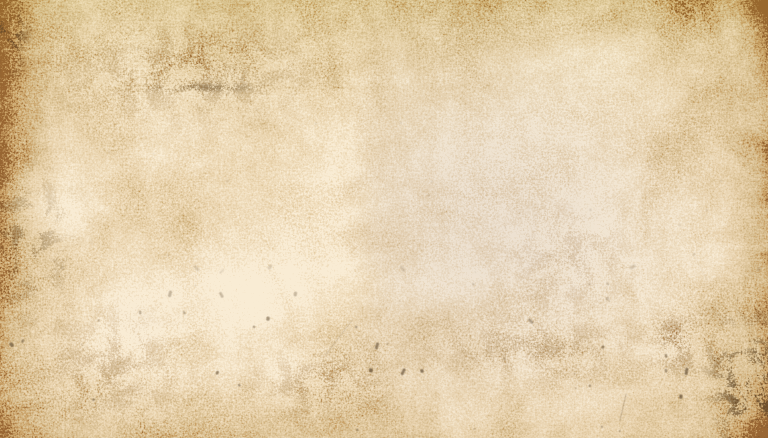
Reproduce this texture procedurally as a Shadertoy shader.

```glsl
const vec3 CREAM = vec3(0.945, 0.875, 0.755);
const vec3 PARCHMENT = vec3(0.91, 0.82, 0.67);
const vec3 TAN = vec3(0.85, 0.75, 0.57);
const vec3 OCHRE = vec3(0.79, 0.63, 0.40);
const vec3 BROWN = vec3(0.60, 0.40, 0.20);
const vec3 INK = vec3(0.34, 0.26, 0.16);

vec2 hash2(vec2 p) {
    vec3 q = fract(vec3(p.xyx) * vec3(0.1031, 0.1030, 0.0973));
    q += dot(q, q.yzx + 33.33);
    return fract((q.xx + q.yz) * q.zy);
}

// Distance to the nearest jittered cell point
float cells(vec2 p) {
    vec2 id = floor(p), f = fract(p);
    float nearest = 2.0;
    for (int y = -1; y <= 1; y++)
    for (int x = -1; x <= 1; x++) {
        vec2 o = vec2(x, y);
        nearest = min(nearest, length(o + hash2(id + o + 50.0) - f));
    }
    return nearest;
}

// Warped, rotated sine octaves
float clouds(vec2 p) {
    const mat2 turn = mat2(0.8, 0.6, -0.6, 0.8);
    float sum = 0.0, amp = 0.55;
    for (int i = 0; i < 6; i++) {
        p = turn * p * 1.75 + 1.7;
        p += 0.7 * sin(p.yx * 0.9 + float(i));
        sum += amp * sin(p.x) * cos(p.y);
        amp *= 0.65;
    }
    return sum;
}

float patchMask(vec2 p, vec2 centre, vec2 size) {
    vec2 d = (p - centre) / size;
    return exp(-dot(d, d));
}

// One randomly turned stroke in some of the cells; short strokes are specks
float marks(vec2 p, float scale, float density, float reach, float width) {
    vec2 q = p * scale, id = floor(q);
    vec2 r = hash2(id + scale), s = hash2(id + scale + 71.0);
    vec2 d = fract(q) - mix(vec2(0.35), vec2(0.65), s);
    float angle = 0.5 + 1.9 * fract(r.y * 7.3 + s.x);
    vec2 dir = vec2(cos(angle), sin(angle));
    float along = clamp(dot(d, dir), -reach * s.x, reach * s.x);
    float edge = 1.2 * scale / iResolution.y;
    float radius = width * (0.4 + s.y);
    float stroke = 1.0 - smoothstep(radius - edge, radius + edge, length(d - dir * along));
    return stroke * step(r.x, density) * (0.4 + 0.6 * s.y);
}

// Tone runs from cream at 0 to brown at 1
vec3 paper(float tone) {
    float t = tone * 4.0;
    vec3 c = mix(CREAM, PARCHMENT, clamp(t, -0.9, 1.0));
    c = mix(c, TAN, clamp(t - 1.0, 0.0, 1.0));
    c = mix(c, OCHRE, clamp(t - 2.0, 0.0, 1.0));
    return mix(c, BROWN, clamp(t - 3.0, 0.0, 1.0));
}

void mainImage(out vec4 fragColor, in vec2 fragCoord) {
    vec2 uv = fragCoord / iResolution.xy;
    vec2 p = fragCoord / iResolution.y;
    float broad = clouds(p * 2.6);
    float blotch = clouds(p * 6.5 + 8.0);
    float fine = clouds(p * 26.0 + 4.0);
    float grain = cells(p * 215.0) - cells(p * 160.0 + 9.0);
    float weave = cells(p * vec2(50.0, 210.0)) - cells(p * vec2(210.0, 50.0));
    float pores = 1.0 - smoothstep(0.05, 0.32, cells(p * 125.0 + 3.0));

    // Mottled sheet with burnt borders
    vec2 w = uv + 0.012 * vec2(blotch, broad);
    float roughness = 0.28 + 0.14 * smoothstep(-0.3, 0.6, blotch);
    float tone = 0.01 + 0.20 * broad + 0.20 * blotch + 0.10 * fine;
    tone += roughness * grain + 0.12 * weave + 0.12 * pores;
    float burn = 0.56 + 0.42 * patchMask(uv, vec2(0.0, 0.52), vec2(1.0, 0.36));
    tone += burn * exp(-max(w.x, 0.0) / 0.068);
    tone += 0.82 * exp(-max(1.0 - w.x, 0.0) / 0.050);
    float top = exp(-max(1.0 - w.y, 0.0) / 0.14);
    tone += 0.42 * top + 0.34 * exp(-max(w.y, 0.0) / 0.11);

    // Pale worn areas, the middle one with a crisp right side
    vec2 soft = uv + 0.02 * vec2(blotch, broad);
    float worn = patchMask(soft, vec2(0.41, 0.50), vec2(0.07, 0.18));
    worn *= 1.0 - smoothstep(0.445, 0.475, soft.x);
    worn += patchMask(soft, vec2(0.33, 0.36), vec2(0.06, 0.10));
    worn += 0.9 * patchMask(soft, vec2(0.20, 0.32), vec2(0.11, 0.12));
    worn += 1.6 * patchMask(soft, vec2(0.07, 0.53), vec2(0.06, 0.07));
    worn += 0.6 * patchMask(soft, vec2(0.74, 0.70), vec2(0.14, 0.14));
    worn += 0.7 * patchMask(soft, vec2(0.90, 0.40), vec2(0.05, 0.20));
    tone -= 0.25 * worn;

    // Rubbed stains broken up by the grain
    float stain = 0.6 * patchMask(uv, vec2(0.25, 0.83), vec2(0.13, 0.09));
    stain += 0.6 * patchMask(uv, vec2(0.41, 0.13), vec2(0.07, 0.07));
    stain += 0.6 * patchMask(uv, vec2(0.15, 0.17), vec2(0.08, 0.11));
    stain += 0.9 * patchMask(uv, vec2(0.88, 0.22), vec2(0.03, 0.06));
    stain += 0.4 * patchMask(uv, vec2(0.74, 0.40), vec2(0.07, 0.12));
    stain += 0.5 * patchMask(uv, vec2(0.70, 0.20), vec2(0.12, 0.06));
    float streak = patchMask(uv, vec2(0.27, 0.80), vec2(0.06, 0.010));
    float corner = patchMask(uv, vec2(0.98, 0.11), vec2(0.045, 0.13));
    corner += patchMask(uv, vec2(0.01, 0.92), vec2(0.02, 0.06));
    corner += 0.35 * patchMask(uv, vec2(0.03, 0.45), vec2(0.05, 0.12));
    float broken = smoothstep(-0.5, 0.7, fine + 0.8 * grain);
    tone += 0.50 * stain * broken;
    tone += 0.07 * patchMask(uv, vec2(0.4, 0.80), vec2(0.5, 0.006));

    // Yellow top, faintly grey middle and lower stains
    vec3 col = paper(tone);
    float middle = patchMask(uv, vec2(0.64, 0.5), vec2(0.22, 0.34));
    middle *= smoothstep(0.44, 0.50, soft.x);
    float grey = 1.2 * middle + 1.5 * stain * broken;
    col += top * vec3(-0.005, 0.008, -0.02) + grey * vec3(-0.040, -0.036, -0.010);

    // Dark corners, specks and scratches
    float low = 1.0 - smoothstep(0.15, 0.5, uv.y);
    float dirt = 0.8 * corner * smoothstep(0.0, 0.7, fine + 0.5 * grain);
    dirt += 0.35 * streak * broken;
    dirt += 0.7 * low * marks(p, 17.0, 0.09, 0.08, 0.05);
    dirt += 0.4 * (0.3 + low) * marks(p + 3.0, 30.0, 0.04, 0.05, 0.06);
    dirt += 0.5 * low * marks(p + 7.0, 6.0, 0.25, 0.3, 0.009);
    col = mix(col, INK, clamp(dirt, 0.0, 0.85));

    fragColor = vec4(clamp(col, 0.0, 1.0), 1.0);
}
```
